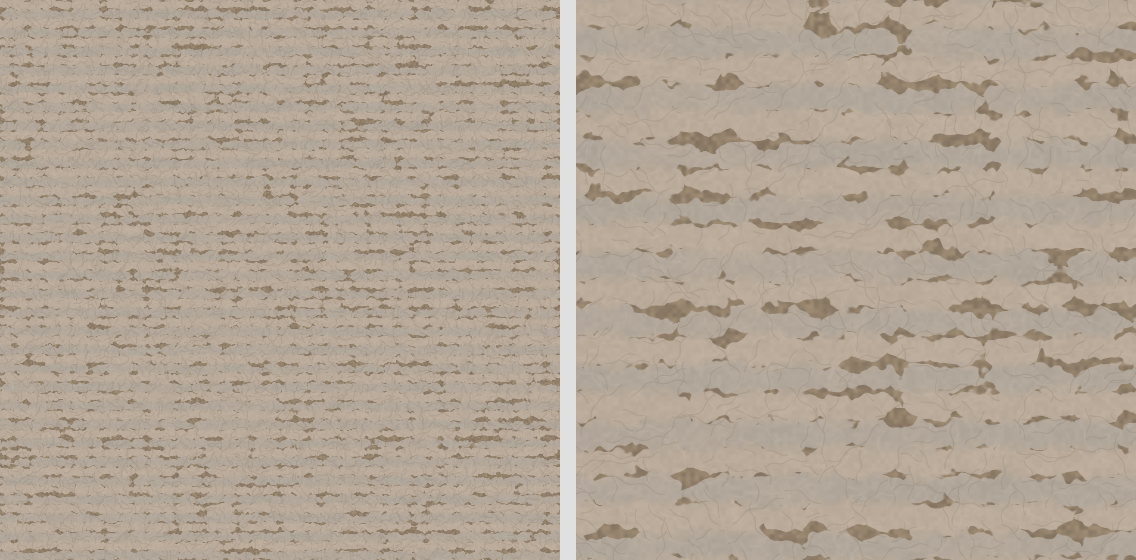
Left: the whole. Right: its middle third, enlarged.
A Shadertoy shader for this texture:

```glsl
// Heathered yarn rows: 60 alternating beige and grey bands with worn gaps and loose fibres.

const vec2 STITCHES = vec2(38.0, 60.0);      // repeats across and down
const vec3 BEIGE = vec3(0.737, 0.673, 0.606);
const vec3 GREY  = vec3(0.687, 0.650, 0.602);
const vec3 GAP   = vec3(0.550, 0.478, 0.390);
const vec3 FIBRE_DARK  = vec3(0.50, 0.45, 0.39);
const vec3 FIBRE_LIGHT = vec3(0.80, 0.75, 0.69);

vec2 hash2(vec2 p, float seed) {
    vec3 q = fract(vec3(p.xyx + seed * 7.31) * vec3(0.1031, 0.1030, 0.0973));
    q += dot(q, q.yzx + 33.33);
    return fract((q.xx + q.yz) * q.zy);
}

// Smooth value noise that wraps after "count" cells
float noise(vec2 uv, vec2 count, float seed) {
    vec2 p = uv * count, id = floor(p), f = fract(p);
    f = f * f * (3.0 - 2.0 * f);
    float a = hash2(mod(id, count), seed).x;
    float b = hash2(mod(id + vec2(1, 0), count), seed).x;
    float c = hash2(mod(id + vec2(0, 1), count), seed).x;
    float d = hash2(mod(id + vec2(1, 1), count), seed).x;
    return mix(mix(a, b, f.x), mix(c, d, f.x), f.y);
}

// Cellular stitches: three nearest distances in xyz
// rows receives the row parity of the two nearest stitches
vec3 stitches(vec2 p, vec2 count, out vec2 rows) {
    vec2 id = floor(p);
    vec3 near = vec3(9.0);
    rows = vec2(0.0);
    for (int j = -2; j <= 2; j++)
    for (int i = -2; i <= 2; i++) {
        vec2 cell = id + vec2(i, j);
        vec2 jitter = (hash2(mod(cell, count), 1.0) - 0.5) * vec2(0.65, 0.20);
        float d = length((cell + 0.5 + jitter - p) * vec2(0.85, 1.0));
        float parity = mod(cell.y, 2.0);
        if (d < near.x) {
            near = vec3(d, near.xy);
            rows = vec2(parity, rows.x);
        } else if (d < near.y) {
            near = vec3(near.x, d, near.y);
            rows.y = parity;
        } else {
            near.z = min(near.z, d);
        }
    }
    return near;
}

// Coverage of thin bent hairs, one per cell
float fibres(vec2 uv, float count, float halfWidth, float pixel, float seed) {
    vec2 p = uv * count, id = floor(p);
    float nearest = 9.0;
    for (int j = -1; j <= 1; j++)
    for (int i = -1; i <= 1; i++) {
        vec2 cell = id + vec2(i, j);
        vec2 place = hash2(mod(cell, vec2(count)), seed);
        vec2 shape = hash2(mod(cell, vec2(count)), seed + 5.0);
        float angle = 6.2832 * shape.x;
        float c = cos(angle), s = sin(angle);
        vec2 d = mat2(c, -s, s, c) * (p - cell - place);
        d.y += (shape.y - 0.5) * d.x * d.x + 0.05 * sin(9.0 * d.x + angle);
        float reach = mix(0.15, 0.70, fract(shape.y * 9.0));
        nearest = min(nearest, length(vec2(max(abs(d.x) - reach, 0.0), d.y)));
    }
    return 1.0 - smoothstep(halfWidth, halfWidth + pixel, nearest / count);
}

void mainImage(out vec4 fragColor, in vec2 fragCoord) {
    vec2 uv = fragCoord / iResolution.xy;
    float pixel = 1.0 / iResolution.y;

    // Uneven yarn edges
    vec2 ripple = vec2(noise(uv, vec2(190.0), 2.0), noise(uv, vec2(190.0), 3.0)) - 0.5;
    vec2 p = uv * STITCHES + ripple * vec2(0.30, 0.26);
    vec2 rows;
    vec3 near = stitches(p, STITCHES, rows);
    float edge = near.y - near.x;

    // Alternating bands with softly blended borders
    float seam = 0.5 - 0.5 * smoothstep(0.0, 0.45, edge);
    float tone = mix(rows.x, rows.y, seam);
    float fade = 0.45 * noise(uv, vec2(24.0, 30.0), 4.0);
    vec3 color = mix(GREY, BEIGE, mix(tone, 0.6, fade));

    // Cloudy shading and fine grain
    float cloud = noise(uv, vec2(70.0, 90.0), 6.0) - 0.5;
    float grain = noise(uv, vec2(380.0), 7.0) - 0.5;
    color *= 1.0 + 0.02 * cloud + 0.045 * grain;

    // Loose hairs, in two sizes and two tones
    float dark = max(fibres(uv, 38.0, 0.0001, pixel, 11.0),
                     fibres(uv, 54.0, 0.0001, pixel, 23.0));
    float light = max(fibres(uv, 42.0, 0.0002, pixel, 37.0),
                      fibres(uv, 60.0, 0.0002, pixel, 41.0));
    color = mix(color, FIBRE_LIGHT, 0.14 * light);
    color = mix(color, FIBRE_DARK, 0.19 * dark);

    // Worn gaps: small wedges at stitch corners, a few joined along the seams
    float wear = noise(uv, vec2(42.0, 60.0), 8.0);
    float strong = mod(floor(p.y + 0.5), 2.0);
    float size = mix(-0.02, 0.46, wear * wear) * mix(0.75, 1.15, strong);
    float opening = edge + 0.65 * (near.z - near.y) + 0.08 * grain;
    float soft = 0.02 + 32.0 * pixel;
    float gap = 1.0 - smoothstep(size - soft, size + soft, opening);
    color = mix(color, GAP * (1.0 + 0.25 * grain), 0.88 * gap);

    fragColor = vec4(color, 1.0);
}
```
